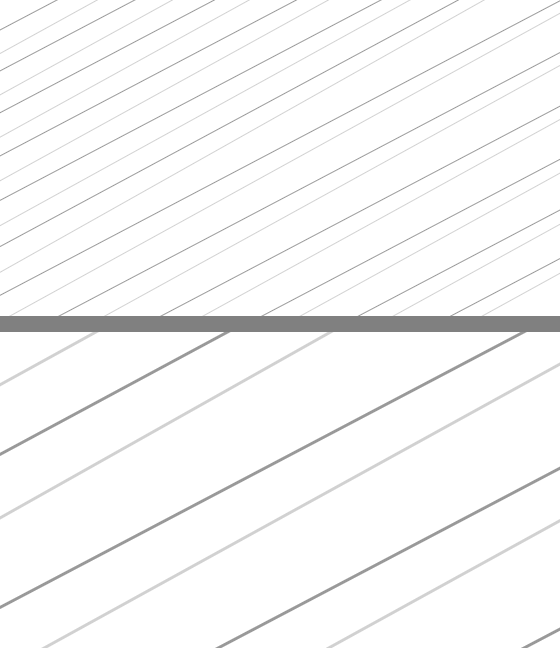
Top: the whole. Bottom: its middle third, enlarged.
Give the GLSL for this pattern, as a Shadertoy shader.

```glsl
// Lengths are in canvas heights, measured from the top left corner.
const int   PAIR_COUNT   = 12;
const float FIRST_OFFSET = 0.0949;   // where the first line meets the left edge
const float MEAN_SPACING = 0.1505;
const vec4  SPACING_WAVE = vec4(-0.0600, -0.0120, 0.0064, -0.0027);
const float DARK_SLOPE   = 0.526;
const float LIGHT_SLOPE  = 0.5505;
const int   STEEP_PAIR   = 5;        // the one pair that tilts a little more
const float STEEP_EXTRA  = 0.012;
const float PAIR_GAP     = 0.0745;
const float GAP_GROWTH   = 0.0014;
const float LINE_WIDTH   = 0.0031;
const vec3  PAPER        = vec3(1.0);
const vec3  DARK_GREY    = vec3(0.60);
const vec3  LIGHT_GREY   = vec3(0.82);
const float PI           = 3.14159;

// Left-edge position of a dark line: even steps plus a slow drift.
float lineOffset(float index) {
    float phase = PI * index / float(PAIR_COUNT - 1);
    float drift = dot(SPACING_WAVE, sin(phase * vec4(1.0, 2.0, 3.0, 4.0)));
    return FIRST_OFFSET + MEAN_SPACING * index + drift;
}

// Antialiased coverage of a line rising to the right.
float lineCoverage(vec2 p, float offset, float slope, float pixel) {
    float dist = abs(p.y + slope * p.x - offset) / sqrt(1.0 + slope * slope);
    return clamp(0.5 + (0.5 * LINE_WIDTH - dist) / pixel, 0.0, 1.0);
}

void mainImage(out vec4 fragColor, in vec2 fragCoord) {
    float pixel = 1.0 / iResolution.y;
    vec2 p = vec2(fragCoord.x, iResolution.y - fragCoord.y) * pixel;

    // Each pair is a dark line with a paler, slightly steeper companion below.
    float dark = 0.0;
    float light = 0.0;
    for (int i = 0; i < PAIR_COUNT; i++) {
        float index = float(i);
        float offset = lineOffset(index);
        float gap = PAIR_GAP + GAP_GROWTH * index;
        float tilt = i == STEEP_PAIR ? STEEP_EXTRA : 0.0;
        dark = max(dark, lineCoverage(p, offset, DARK_SLOPE + tilt, pixel));
        light = max(light, lineCoverage(p, offset + gap, LIGHT_SLOPE + tilt, pixel));
    }

    vec3 color = mix(PAPER, LIGHT_GREY, light);
    color = mix(color, DARK_GREY, dark);
    fragColor = vec4(color, 1.0);
}
```
